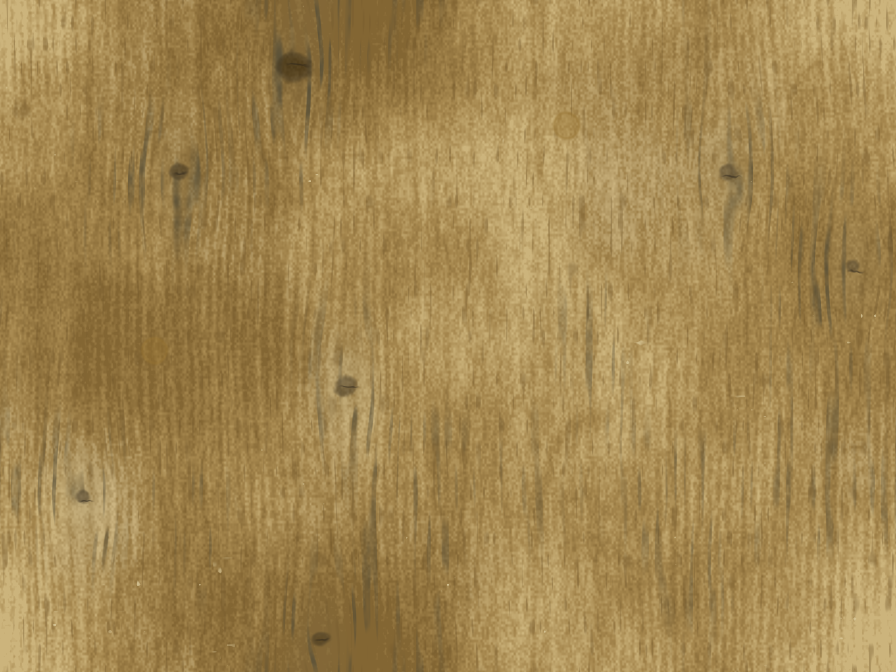
Give the GLSL for this texture, as a WebGL 2 fragment shader.

```glsl
#version 300 es
precision highp float;
// Weathered pine board: upright grain from stretched wrapping noise, soft
// worn patches, thin grey stain streaks, and knots that bend the grain.
// Every noise lattice has a whole period, so the board tiles both ways.
uniform vec2 u_resolution;
out vec4 fragColor;

const float TAU = 6.2831853;

// Two random values per integer cell.
vec2 hash2(vec2 cell, float seed) {
  uvec2 v = uvec2(ivec2(cell) + ivec2(int(seed) * 37, int(seed) * 101));
  v = v * 1664525u + 1013904223u;
  v.x += v.y * 1664525u;
  v.y += v.x * 1664525u;
  v ^= v >> 16u;
  v.x += v.y * 1664525u;
  v.y += v.x * 1664525u;
  v ^= v >> 16u;
  return vec2(v & 65535u) / 65535.0;
}

// Value noise over the unit tile with a whole number of cells each way.
float noise(vec2 uv, vec2 period, float seed) {
  vec2 p = uv * period, i = floor(p), f = fract(p);
  f = f * f * (3.0 - 2.0 * f);
  vec2 a = mod(i, period), b = mod(i + 1.0, period);
  return mix(mix(hash2(a, seed).x, hash2(vec2(b.x, a.y), seed).x, f.x),
             mix(hash2(vec2(a.x, b.y), seed).x, hash2(b, seed).x, f.x), f.y);
}

float fbm(vec2 uv, vec2 period, float seed) {
  float sum = 0.0, amp = 0.53;
  for (int i = 0; i < 4; i++) {
    sum += amp * noise(uv, period, seed + float(i));
    period *= 2.0;
    amp *= 0.5;
  }
  return sum;
}

// Shortest offset on the wrapped tile, in units of the canvas height.
vec2 wrapOffset(vec2 uv, vec2 centre, float aspect) {
  return (fract(uv - centre + 0.5) - 0.5) * vec2(aspect, 1.0);
}

vec3 woodRamp(float t) {
  vec3 c = mix(vec3(0.515, 0.40, 0.20), vec3(0.65, 0.53, 0.305), clamp(t * 2.0, 0.0, 1.0));
  return mix(c, vec3(0.80, 0.705, 0.485), clamp(t * 2.0 - 1.0, 0.0, 1.0));
}

void main() {
  vec2 uv = gl_FragCoord.xy / u_resolution;
  float aspect = u_resolution.x / u_resolution.y;
  float wobble = fbm(uv, vec2(40.0, 30.0), 3.0) - 0.5;

  // Knots and round resin spots, one candidate per cell of a coarse grid.
  float bend = 0.0, halo = 0.0, knot = 0.0, rim = 0.0, crack = 0.0, resin = 0.0;
  for (int i = 0; i < 12; i++) {
    vec2 cell = vec2(i % 4, i / 4), kind = hash2(cell, 71.0);
    vec2 d = wrapOffset(uv, (cell + 0.15 + 0.7 * hash2(cell, 53.0)) / vec2(4.0, 3.0), aspect);
    if (i % 6 == 4) {
      float r = length(d) + 0.004 * wobble;
      resin += (1.0 - smoothstep(0.017, 0.021, r)) * 0.5
             + (1.0 - smoothstep(0.0, 0.004, abs(r - 0.019))) * 0.4;
    } else if (kind.x < 0.85) {
      float size = mix(0.012, 0.042, kind.y * kind.y * kind.y);
      float r = length(d * vec2(0.9, 1.05)) + size * 1.3 * wobble;
      float reach = 0.042 + size;
      float near = exp(-dot(d * vec2(1.0, 0.55), d * vec2(1.0, 0.55)) / (reach * reach));
      bend -= d.x / aspect * near * 0.5;
      halo += near;
      knot += (1.0 - smoothstep(size * 0.4, size * 1.3, r)) * mix(0.7, 1.0, kind.x);
      rim += 1.0 - smoothstep(0.0, size * 0.4, abs(r - size * 0.8));
      crack += (1.0 - smoothstep(0.0, 0.003, abs(d.y + 0.2 * size + 0.03 * wobble)))
             * (1.0 - smoothstep(size * 0.3, size * 1.2, abs(d.x - 0.3 * size)));
    }
  }

  // Grain coordinate: slow sideways drift plus the bulge around knots.
  vec2 g = uv + vec2(bend + 0.012 * (fbm(uv, vec2(5.0, 3.0), 11.0) - 0.5), 0.0);

  // Tone: wide soft worn patches, growth lines, fibres and fine tooth.
  float patches = 0.65 * (noise(uv + 0.04 * wobble, vec2(3.0, 2.0), 20.0) - 0.5)
                + 0.95 * (fbm(uv, vec2(5.0, 4.0), 24.0) - 0.5);
  float ringShare = smoothstep(0.3, 0.75, noise(uv, vec2(5.0, 3.0), 31.0));
  float rings = sin(TAU * (84.0 * g.x + 2.0 * noise(g, vec2(14.0, 2.0), 33.0)));
  float tone = 0.49 + 1.15 * patches + 0.09 * rings * ringShare;
  tone += 0.15 * (noise(g, vec2(70.0, 2.0), 35.0) - 0.5);
  tone += 0.20 * (noise(g, vec2(190.0, 9.0), 37.0) - 0.5);
  tone += 0.23 * (noise(g, vec2(330.0, 50.0), 39.0) - 0.5);
  tone += 0.36 * (noise(uv, vec2(430.0, 260.0), 41.0) - 0.5);
  tone += 0.12 * min(halo, 1.0);

  // Long arched growth contours, faint and broken.
  float arch = abs(noise(g, vec2(9.0, 2.0), 91.0) - 0.62);
  tone -= 0.20 * (1.0 - smoothstep(0.0, 0.035, arch)) * noise(uv, vec2(12.0, 6.0), 93.0);
  vec3 colour = woodRamp(tone);

  // Pale, greyer wear, mostly where the board is already light.
  float wear = smoothstep(0.50, 0.72, fbm(uv, vec2(4.0, 3.0), 61.0)) * smoothstep(0.3, 0.7, tone);
  colour = mix(colour, vec3(0.68, 0.59, 0.40) + 0.25 * (tone - 0.5), 0.55 * wear);

  // Short brown pores and thin grey streaks, gathered beside the knots.
  float pores = smoothstep(0.74, 0.95, noise(g, vec2(270.0, 30.0), 43.0));
  colour = mix(colour, vec3(0.45, 0.345, 0.17), 0.38 * pores);
  float stain = 0.9 * min(halo * 1.3, 1.0)
              + 0.5 * smoothstep(0.60, 0.85, noise(uv, vec2(9.0, 4.0), 47.0));
  float streaks = smoothstep(0.60, 0.88, noise(g, vec2(200.0, 11.0), 45.0));
  streaks *= 0.35 + 0.65 * noise(g, vec2(250.0, 60.0), 46.0);
  colour = mix(colour, vec3(0.33, 0.30, 0.21), min(stain, 1.0) * streaks);
  colour = mix(colour, vec3(0.50, 0.43, 0.28), 0.18 * min(halo * halo, 1.0));

  // Resin spots, knots and their cracks.
  colour = mix(colour, vec3(0.59, 0.45, 0.19), 0.7 * min(resin, 1.0));
  vec3 heart = vec3(0.37, 0.305, 0.185) + 0.25 * wobble + 0.09 * (tone - 0.5);
  colour = mix(colour, heart, 0.88 * min(knot, 1.0));
  colour = mix(colour, vec3(0.27, 0.225, 0.145), 0.3 * min(rim, 1.0));
  colour = mix(colour, vec3(0.17, 0.14, 0.10), 0.5 * min(crack, 1.0));

  // Sparse pale chips.
  float chips = smoothstep(0.93, 0.99, noise(uv, vec2(130.0, 100.0), 81.0))
              * smoothstep(0.78, 0.88, noise(uv, vec2(20.0, 15.0), 83.0));
  fragColor = vec4(mix(colour, vec3(0.86, 0.80, 0.62), 0.8 * chips), 1.0);
}
```
